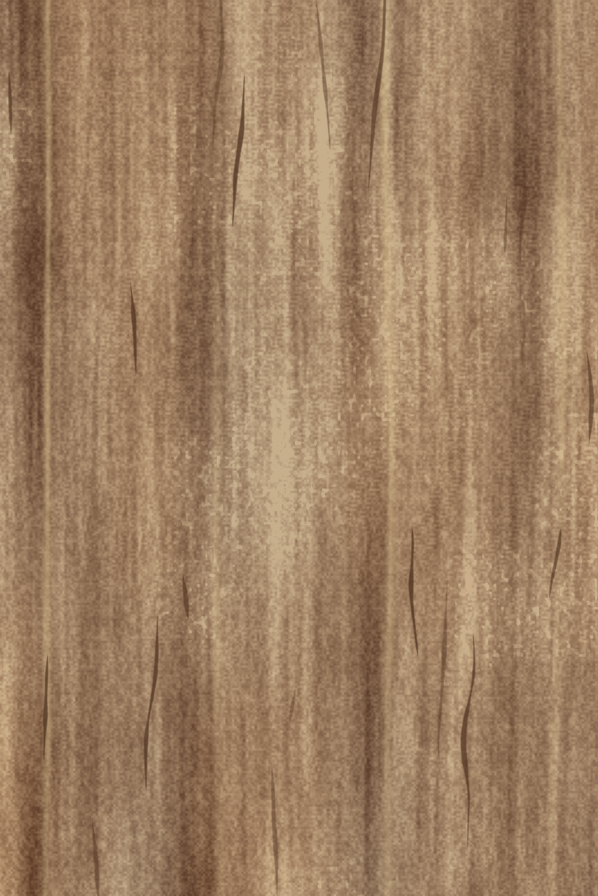
This texture is drawn by a WebGL 1 fragment shader. Its source:

```glsl
precision highp float;
// Weathered walnut veneer: vertical grain, dark bands, cream sapwood lines and cracks.
uniform vec2 u_resolution;

const vec3 DARK_BROWN = vec3(0.37, 0.24, 0.16);
const vec3 MID_BROWN = vec3(0.63, 0.50, 0.38);
const vec3 LIGHT_TAN = vec3(0.76, 0.65, 0.51);
const vec3 SAPWOOD = vec3(0.80, 0.70, 0.52);
const vec3 CRACK_BROWN = vec3(0.30, 0.19, 0.12);
const float MID_TONE = 0.667;
const int CRACK_COUNT = 20;

float hash(vec2 p) {
  return fract(sin(dot(p, vec2(127.1, 311.7))) * 43758.5453);
}

float noise(vec2 p) {
  vec2 cell = floor(p);
  vec2 f = fract(p);
  f = f * f * (3.0 - 2.0 * f);
  float low = mix(hash(cell), hash(cell + vec2(1.0, 0.0)), f.x);
  float high = mix(hash(cell + vec2(0.0, 1.0)), hash(cell + vec2(1.0, 1.0)), f.x);
  return mix(low, high, f.y);
}

// Noise centred on zero, stretched by a frequency per axis.
float ripple(vec2 p, vec2 frequency, float seed) {
  return noise(p * frequency + seed * vec2(17.3, 9.1)) - 0.5;
}

float fbm(vec2 p) {
  float sum = 0.0;
  float amplitude = 0.5;
  for (int i = 0; i < 4; i++) {
    sum += amplitude * noise(p);
    p = p * 2.1 + 5.7;
    amplitude *= 0.5;
  }
  return sum / 0.9375;
}

float bell(float x, float width) {
  return exp(-x * x / (width * width));
}

// Signed horizontal distance to the nearest of a row of vertical lines.
float rowDistance(float x, float first, float spacing) {
  return (fract((x - first) / spacing + 0.5) - 0.5) * spacing;
}

// Grain tone: 0 is dark brown, 1 is light tan.
float grainTone(vec2 p) {
  float tone = 0.72;
  tone += 0.34 * ripple(p, vec2(11.0, 1.3), 1.0);
  tone += 0.34 * ripple(p, vec2(34.0, 2.2), 2.0);
  tone += 0.30 * ripple(p, vec2(85.0, 4.0), 3.0);
  tone += 0.26 * ripple(p, vec2(190.0, 9.0), 4.0);
  float band = bell(rowDistance(p.x, 0.222, 0.182), 0.024);
  float bandFade = noise(p * vec2(24.0, 3.0) + 31.0);
  return tone - 0.42 * band * bandFade;
}

// Cloudy wear, woven speckle and pale dust on the surface.
float surfaceWear(vec2 p) {
  float cloud = fbm(p * vec2(9.0, 6.0) + 3.0);
  float speckle = 0.24 * ripple(p, vec2(310.0, 130.0), 5.0);
  speckle += 0.30 * ripple(p, vec2(400.0, 400.0), 6.0);
  float dust = smoothstep(0.66, 0.90, noise(p * vec2(230.0, 190.0) + 8.0));
  return 0.50 * (cloud - 0.5) + speckle + 0.26 * dust * smoothstep(0.45, 0.70, cloud);
}

float sapwoodMask(vec2 p) {
  float dx = rowDistance(p.x, 0.055, 0.189);
  float column = floor((p.x - 0.055) / 0.189 + 0.5);
  float fade = smoothstep(0.22, 0.62, noise(vec2(column * 7.3 + 2.0, p.y * 3.2)));
  float width = mix(0.003, 0.0065, noise(vec2(column * 3.7, p.y * 4.0)));
  float fibres = 0.6 + 0.4 * noise(p * vec2(240.0, 7.0));
  return bell(dx, width) * (0.25 + 0.75 * fade) * fibres;
}

// Tapered leaning split: x is the sharp core, y its soft stained halo.
vec2 crack(vec2 p, vec2 centre, float lean, float halfLength, float width, float blur) {
  vec2 d = p - centre;
  float along = d.y / halfLength;
  float taper = max(1.0 - along * along, 0.0);
  float bend = 0.012 * ripple(vec2(centre.x, p.y), vec2(90.0, 13.0), 7.0);
  float dx = abs(d.x - lean * d.y - bend);
  float halfWidth = width * taper * (0.5 + noise(vec2(centre.x * 50.0, p.y * 40.0)));
  float core = 1.0 - smoothstep(halfWidth - blur, halfWidth + blur, dx);
  return vec2(core * smoothstep(0.0, 0.25, taper), bell(dx, 0.008) * taper);
}

vec2 allCracks(vec2 p, float aspect, float blur) {
  vec2 mask = vec2(0.0);
  for (int i = 0; i < CRACK_COUNT; i++) {
    float id = float(i) + 1.0;
    vec2 centre = vec2(fract(id * 0.618 + 0.13) * aspect, hash(vec2(id, 2.0)));
    float lean = 0.20 * (hash(vec2(id, 3.0)) - 0.5);
    float size = hash(vec2(id, 4.0));
    float halfLength = mix(0.02, 0.13, size);
    float strength = mix(0.4, 0.9, hash(vec2(id, 5.0)));
    mask = max(mask, strength * crack(p, centre, lean, halfLength, 0.0021, blur));
  }
  return mask;
}

void main() {
  vec2 p = gl_FragCoord.xy / u_resolution.y;
  float aspect = u_resolution.x / u_resolution.y;
  float blur = max(0.0012, 0.75 / u_resolution.y);

  // Gentle sway of the fibres
  vec2 q = p;
  q.x += 0.014 * ripple(p, vec2(4.0, 2.5), 8.0) + 0.004 * ripple(p, vec2(14.0, 6.0), 9.0);

  vec2 cracks = allCracks(p, aspect, blur);
  float wear = surfaceWear(p);
  float tone = clamp(grainTone(q) + wear - 0.16 * cracks.y, 0.0, 1.08);

  // Brown ramp with a slight drift between red and grey
  vec3 color = mix(DARK_BROWN, MID_BROWN, min(tone / MID_TONE, 1.0));
  color = mix(color, LIGHT_TAN, max(tone - MID_TONE, 0.0) / (1.0 - MID_TONE));
  color += vec3(0.03, -0.005, -0.03) * ripple(q, vec2(12.0, 2.0), 10.0);

  color = mix(color, SAPWOOD + 0.15 * wear, 0.75 * sapwoodMask(q));
  color = mix(color, CRACK_BROWN, 0.85 * cracks.x);
  gl_FragColor = vec4(color, 1.0);
}
```
